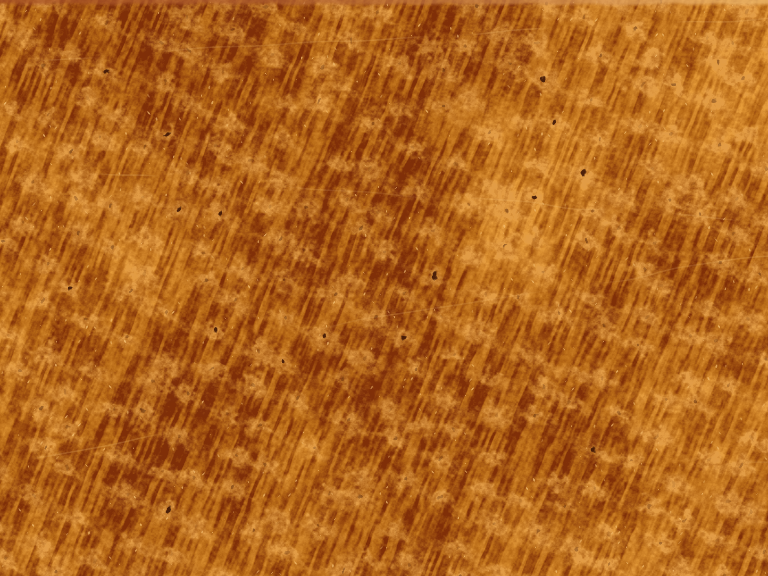
A WebGL 1 fragment shader for this texture:

```glsl
precision highp float;
uniform vec2 u_resolution;

#define FIBRE_DIR vec2(0.37, 0.929)
#define FIBRE_FREQ 172.0
#define FIBRE_CONTRAST 0.74
#define BUNDLE_CELL vec2(0.080, 0.062)
#define BUNDLE_RADIUS 0.0165
#define BUNDLE_LIFT 0.5
#define PATCH_CONTRAST 0.85
#define GRAIN_CONTRAST 0.62
#define PORE_SHARE 0.07
#define SCRATCHES 5

const vec3 DARK_RED = vec3(0.52, 0.205, 0.035);
const vec3 AMBER = vec3(0.715, 0.41, 0.085);
const vec3 GOLD = vec3(0.86, 0.565, 0.19);
const vec3 PALE = vec3(0.97, 0.77, 0.47);
const vec3 PORE = vec3(0.24, 0.08, 0.02);

float hash(vec2 p) {
  return fract(sin(dot(p, vec2(127.1, 311.7))) * 43758.5453);
}

vec2 hash2(vec2 p) {
  return vec2(hash(p), hash(p + 37.3));
}

float noise(vec2 p) {
  vec2 i = floor(p), f = fract(p);
  f = f * f * (3.0 - 2.0 * f);
  return mix(mix(hash(i), hash(i + vec2(1.0, 0.0)), f.x),
             mix(hash(i + vec2(0.0, 1.0)), hash(i + vec2(1.0, 1.0)), f.x), f.y);
}

float fbm(vec2 p) {
  return 0.55 * noise(p) + 0.3 * noise(p * 2.1 + 7.0) + 0.15 * noise(p * 4.3 + 19.0);
}

// Pale ragged bundles with side wings: x is their cover, y their central pore
vec2 bundles(vec2 q) {
  vec2 wobble = vec2(fbm(q * 75.0), fbm(q * 75.0 + 31.0)) - 0.5;
  vec2 warped = q + 0.034 * wobble;
  vec2 home = floor(q / BUNDLE_CELL);
  float cover = 0.0, pore = 0.0;
  for (int j = -1; j <= 1; j++) {
    for (int i = -1; i <= 1; i++) {
      vec2 cell = home + vec2(float(i), float(j));
      vec2 rnd = hash2(cell);
      float stagger = 0.25 * (mod(cell.y, 2.0) * 2.0 - 1.0);
      vec2 centre = (cell + 0.5 + vec2(stagger, 0.0) + 0.6 * (rnd - 0.5)) * BUNDLE_CELL;
      vec2 d = warped - centre;
      float size = BUNDLE_RADIUS * (0.7 + 0.6 * hash(cell + 5.7));
      float core = exp(-dot(d, d) / (size * size));
      vec2 w = vec2(d.x, d.y + 0.25 * abs(d.x)) / vec2(0.043, 0.0095);
      cover += core + 0.65 * exp(-dot(w, w));

      // Few pores are open and dark, the others are small brown dimples
      float open = step(1.0 - PORE_SHARE, hash(cell + 11.9));
      float radius = mix(0.0032, 0.0036 + 0.0014 * rnd.x, open);
      vec2 h = (q + 0.012 * wobble - centre) * vec2(1.1, 0.85);
      float hole = 1.0 - smoothstep(radius * 0.6, radius * 1.25, length(h));
      pore = max(pore, hole * mix(0.4 * rnd.y, 0.9, open));
    }
  }
  return vec2(min(cover, 1.0), pore);
}

// Tiny bright flecks, slightly elongated
float flecks(vec2 p) {
  vec2 g = p * 75.0;
  vec2 cell = floor(g);
  vec2 d = fract(g) - 0.25 - 0.5 * hash2(cell);
  d.x += (hash(cell + 6.6) - 0.5) * 1.6 * d.y;
  float radius = 0.06 + 0.1 * hash(cell + 3.1);
  float spot = 1.0 - smoothstep(radius * 0.5, radius * 1.5, length(d * vec2(1.3, 0.75)));
  return step(0.93, hash(cell + 8.4)) * spot * (0.4 + 0.6 * hash(cell + 1.2));
}

// Thin, broken, nearly level scratches
float scratches(vec2 p) {
  float mark = 0.0;
  for (int i = 0; i < SCRATCHES; i++) {
    float id = float(i);
    vec2 rnd = hash2(vec2(id, 4.6));
    float level = (id + rnd.x) / float(SCRATCHES) + (rnd.y - 0.35) * 0.3 * (p.x - 0.67);
    float off = abs(p.y - level + 0.008 * noise(vec2(p.x * 11.0, id)));
    float gaps = smoothstep(0.45, 0.8, noise(vec2(p.x * 9.0, id * 3.7)));
    mark = max(mark, gaps * (1.0 - smoothstep(0.0005, 0.0022, off)));
  }
  return mark;
}

void main() {
  vec2 p = gl_FragCoord.xy / u_resolution.y;
  float across = gl_FragCoord.x / u_resolution.x;
  vec2 q = vec2(dot(p, vec2(FIBRE_DIR.y, -FIBRE_DIR.x)), dot(p, FIBRE_DIR));

  // Crisp dashes run along q.y, bend slightly and carry finer threads
  float x = q.x + 0.006 * noise(q * 5.0) + 0.0022 * noise(q * 45.0);
  float dash = smoothstep(0.2, 0.8, noise(vec2(x * FIBRE_FREQ, q.y * 17.0)));
  float thread = noise(vec2(x * FIBRE_FREQ * 1.9, q.y * 30.0));
  float fibre = 0.68 * dash + 0.32 * thread;
  float grain = fbm(p * 150.0);
  float stain = fbm(q * vec2(5.0, 3.2) + 2.0);
  vec2 bundle = bundles(q);
  float cover = bundle.x * (0.5 + 0.95 * grain);

  // One tone drives the colour ramp
  float tone = 0.54 + FIBRE_CONTRAST * (fibre - 0.5) * (1.0 - 0.55 * bundle.x)
             + BUNDLE_LIFT * (cover - 0.33) + PATCH_CONTRAST * (stain - 0.5)
             + GRAIN_CONTRAST * (grain - 0.5) + 0.2 * (across - 0.5);
  tone = clamp(tone, -0.05, 1.15);
  vec3 color = mix(DARK_RED, AMBER, min(tone * 2.0, 1.0));
  color = mix(color, GOLD, max(tone * 2.0 - 1.0, 0.0));
  color += vec3(-0.015, 0.0, 0.045) * cover;

  // Surface marks
  color = mix(color, PALE, 0.2 * scratches(p));
  color = mix(color, PALE, 0.7 * flecks(p));
  color = mix(color, PORE, bundle.y);

  // Worn upper rim
  float rim = smoothstep(0.99, 0.999, p.y + 0.004 * noise(p * 40.0));
  color = mix(color, mix(vec3(0.66, 0.33, 0.16), PALE, across * across), 0.7 * rim);
  gl_FragColor = vec4(color, 1.0);
}
```
